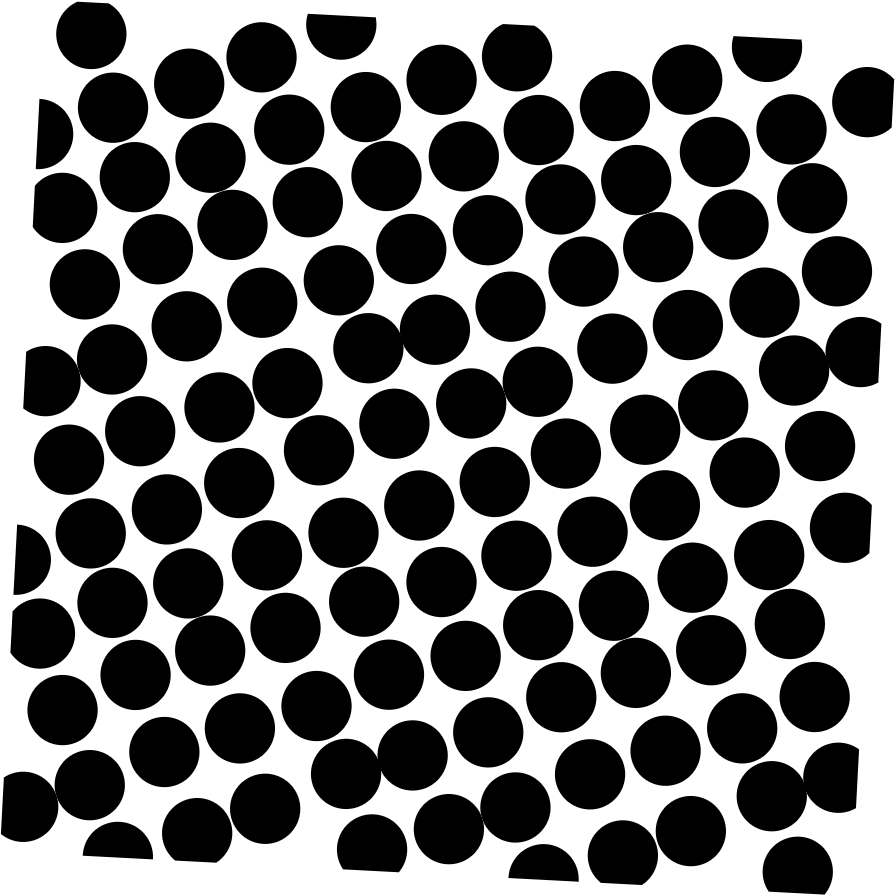
A WebGL 1 fragment shader for this pattern:

```glsl
precision highp float;
uniform vec2 u_resolution;

const vec3 INK = vec3(0.0);
const vec3 PAPER = vec3(1.0);
const float TILT = radians(3.0);          // clockwise turn of the sheet
const float TILES = 2.0;                  // tiles along each side of the sheet
const float CELLS = 29.0;                 // dots per tile and grid steps per tile side
const vec2 ROW_STEP = vec2(5.0, -2.0);    // dot lattice, in grid steps
const vec2 COLUMN_STEP = vec2(2.0, 5.0);
const vec2 LATTICE_OFFSET = vec2(-0.05, 8.85);
const float DOT_RADIUS = 2.39;            // in grid steps
const vec2 JITTER = vec2(0.30, 0.35);
const float SWAY = 0.25;                  // slow sideways drift of the rows
const float SWAY_PHASE = 0.2;
const float TAU = 6.2831853;

vec2 hash2(float n) {
  return fract(cos(n * vec2(12.9898, 78.233)) * 43758.9);
}

// Centre of the dot at a lattice index; repeats with every tile.
vec2 dotCentre(vec2 index) {
  vec2 site = index.x * ROW_STEP + index.y * COLUMN_STEP;
  float id = mod(site.x + 0.5, CELLS) - 0.5;
  id = floor(id + 0.5);
  vec2 centre = site + LATTICE_OFFSET;
  float height = fract(centre.y / CELLS);
  centre += JITTER * (2.0 * hash2(id) - 1.0);
  centre.x -= SWAY * sin(TAU * (height - SWAY_PHASE));
  return centre;
}

// Signed distance to the dots whose centres lie on the sheet.
float dotsDistance(vec2 grid) {
  vec2 local = grid - LATTICE_OFFSET;
  vec2 nearest = floor(vec2(dot(local, ROW_STEP), dot(local, COLUMN_STEP)) / CELLS + 0.5);
  float extent = TILES * CELLS;
  float d = extent;
  for (int j = -1; j <= 1; j++) {
    for (int i = -1; i <= 1; i++) {
      vec2 centre = dotCentre(nearest + vec2(float(i), float(j)));
      vec2 inside = step(vec2(0.0), centre) * step(centre, vec2(extent));
      float toDot = length(grid - centre) - DOT_RADIUS;
      d = min(d, mix(extent, toDot, inside.x * inside.y));
    }
  }
  return d;
}

void main() {
  float size = min(u_resolution.x, u_resolution.y);
  vec2 p = (gl_FragCoord.xy - 0.5 * u_resolution) / size;
  p.y = -p.y;

  // Tilted sheet that just fits the canvas
  float c = cos(TILT);
  float s = sin(TILT);
  float side = 1.0 / (c + s);
  vec2 q = vec2(c * p.x + s * p.y, c * p.y - s * p.x);
  float sheet = max(abs(q.x), abs(q.y)) - 0.5 * side;

  // Dots cut off at the sheet edge
  float gridStep = side / (TILES * CELLS);
  float dots = dotsDistance((q + 0.5 * side) / gridStep) * gridStep;
  float coverage = clamp(0.5 - max(dots, sheet) * size, 0.0, 1.0);

  gl_FragColor = vec4(mix(PAPER, INK, coverage), 1.0);
}
```
